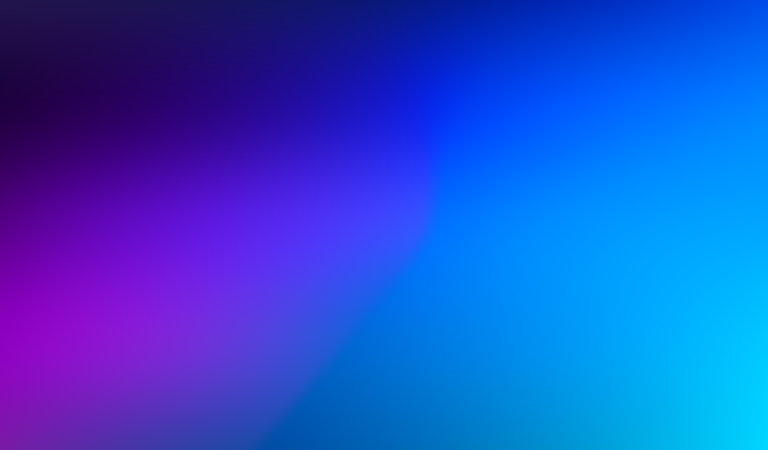
Give the GLSL for this background, as a Shadertoy shader.

```glsl
// Soft abstract backdrop: a violet glow on the left folds over a blue to cyan field.
// Each side is a sheet of three vertical colour ramps, blended smoothly across;
// a curved, soft-edged fold joins the two sheets.

#define FOLD_X 0.57        // upright part of the fold, share of width
#define FOLD_BEND 0.53     // depth at which the fold turns left
#define FOLD_SLOPE 0.25    // half of the slope below the bend
#define FOLD_ROUND 0.06    // roundness of the bend
#define EDGE_SOFT 0.018    // half width of the fold's edge
#define TOP_SOFT 0.11      // extra softness near the top
#define RIGHT_START 0.40   // where the blue sheet's first ramp stands

// Smooth vertical ramp through five evenly spaced colours (Catmull-Rom).
vec3 ramp(vec3 stops[5], float depth) {
    float position = clamp(depth, 0.0, 1.0) * 4.0;
    int i = min(int(position), 3);
    float t = position - float(i);
    vec3 a = stops[i];
    vec3 b = stops[i + 1];
    vec3 before = i > 0 ? stops[max(i - 1, 0)] : 2.0 * a - b;
    vec3 after = i < 3 ? stops[min(i + 2, 4)] : 2.0 * b - a;
    vec3 slopeA = 0.5 * (b - before);
    vec3 slopeB = 0.5 * (after - a);
    float s = t * t * (3.0 - 2.0 * t);
    return mix(a, b, s) + t * (1.0 - t) * ((1.0 - t) * slopeA - t * slopeB);
}

// Quadratic blend through colours standing at t = 0, 0.5 and 1.
vec3 across(vec3 first, vec3 middle, vec3 last, float t) {
    return first * 2.0 * (t - 0.5) * (t - 1.0)
         + middle * 4.0 * t * (1.0 - t)
         + last * 2.0 * t * (t - 0.5);
}

// Dark indigo above, magenta and violet below; values below zero steer the blend.
vec3 violetSheet(vec2 p) {
    vec3 outer = ramp(vec3[5](vec3(0.13, 0.08, 0.30), vec3(0.12, 0.00, 0.25),
        vec3(0.34, 0.00, 0.53), vec3(0.55, 0.00, 0.75), vec3(0.48, 0.10, 0.65)), p.y);
    vec3 middle = ramp(vec3[5](vec3(0.09, 0.08, 0.35), vec3(0.17, 0.02, 0.52),
        vec3(0.37, 0.10, 0.88), vec3(0.42, 0.20, 0.86), vec3(0.15, 0.27, 0.65)), p.y);
    vec3 inner = ramp(vec3[5](vec3(0.02, 0.10, 0.52), vec3(0.05, 0.14, 0.92),
        vec3(0.18, 0.35, 1.00), vec3(-0.20, 0.50, 0.81), vec3(-0.10, 0.38, 0.65)), p.y);
    return across(outer, middle, inner, p.x / 0.56);
}

// Navy above, azure through the middle, cyan in the lower right corner.
vec3 blueSheet(vec2 p) {
    vec3 inner = ramp(vec3[5](vec3(0.05, 0.09, 0.42), vec3(0.02, 0.00, 0.82),
        vec3(0.00, 0.27, 1.00), vec3(0.00, 0.37, 0.80), vec3(0.00, 0.33, 0.66)), p.y);
    vec3 middle = ramp(vec3[5](vec3(0.00, 0.14, 0.68), vec3(0.00, 0.33, 1.00),
        vec3(0.00, 0.54, 1.00), vec3(0.00, 0.57, 0.95), vec3(0.00, 0.55, 0.80)), p.y);
    vec3 outer = ramp(vec3[5](vec3(0.00, 0.30, 0.92), vec3(0.00, 0.52, 1.00),
        vec3(0.00, 0.65, 1.00), vec3(0.00, 0.78, 1.00), vec3(0.00, 0.84, 1.00)), p.y);
    return across(inner, middle, outer, (p.x - RIGHT_START) / (1.0 - RIGHT_START));
}

void mainImage(out vec4 fragColor, in vec2 fragCoord) {
    // Canvas shares: x from the left, y as depth from the top.
    vec2 p = fragCoord / iResolution.xy;
    p.y = 1.0 - p.y;

    // Upright fold that bends into a slanted line.
    float below = p.y - FOLD_BEND;
    float foldX = FOLD_X - FOLD_SLOPE * (below + length(vec2(below, FOLD_ROUND)));
    float softness = EDGE_SOFT + TOP_SOFT * (1.0 - smoothstep(0.0, 0.38, p.y));
    float side = smoothstep(-softness, softness, p.x - foldX);

    vec3 violet = clamp(violetSheet(p), 0.0, 1.0);
    vec3 blue = clamp(blueSheet(p), 0.0, 1.0);
    fragColor = vec4(mix(violet, blue, side), 1.0);
}
```
